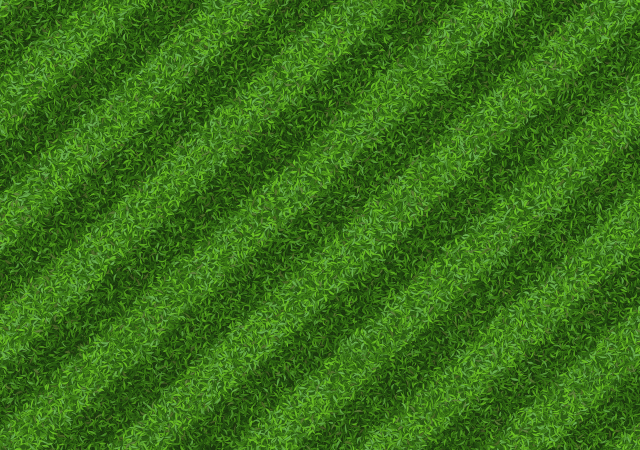
Reproduce this texture procedurally as a Shadertoy shader.

```glsl
// Mown lawn with diagonal light and dark stripes, covered in short curved blades.
// Blades are scattered cellular-style: one per jittered grid cell, in stacked layers.
// Each blade takes its tone from the stripe at its root, so stripe edges are ragged.

const float STRIPE_PERIOD = 0.2585;  // vertical spacing, in canvas heights
const float STRIPE_SLOPE = 0.92;
const float STRIPE_SHIFT = 0.2407;
const float CELL = 0.0118;           // grid cell that holds one blade
const int LAYERS = 4;

const vec3 SOIL = vec3(0.12, 0.24, 0.06);
const vec3 THATCH = vec3(0.36, 0.38, 0.20);
const vec3 DEEP_GREEN = vec3(0.12, 0.275, 0.06);
const vec3 MID_GREEN = vec3(0.235, 0.48, 0.08);
const vec3 BRIGHT_GREEN = vec3(0.42, 0.74, 0.14);
const vec3 COOL_GREEN = vec3(0.42, 0.69, 0.31);

vec4 hash4(vec2 p) {
    vec4 q = fract(p.xyxy * vec4(0.1031, 0.1030, 0.0973, 0.1099));
    q += dot(q, q.wzxy + 33.33);
    return fract((q.xxyz + q.yzzw) * q.zywx);
}

// Slow uneven growth from layered sines, roughly -1 to 1
float unevenness(vec2 p) {
    return 0.5 * sin(11.0 * p.x + 2.0 * sin(7.0 * p.y))
         + 0.3 * sin(23.0 * p.y - 9.0 * p.x + 1.3)
         + 0.2 * sin(41.0 * p.x + 37.0 * p.y);
}

// 1 in the middle of a light stripe, 0 in the middle of a dark one
float mowingStripe(vec2 p) {
    float across = 1.0 - p.y + STRIPE_SLOPE * p.x - STRIPE_SHIFT;
    across += 0.005 * unevenness(p * 1.7 + 4.0);
    float wave = cos(6.2832 * across / STRIPE_PERIOD);
    return smoothstep(-0.5, 0.4, wave);
}

// Green ramp from shaded to sunlit; coolness turns the highlights bluish
vec3 grassColor(float tone, float coolness) {
    tone = clamp(tone, 0.0, 1.0);
    vec3 highlight = mix(BRIGHT_GREEN, COOL_GREEN, coolness);
    vec3 lower = mix(DEEP_GREEN, MID_GREEN, min(2.0 * tone, 1.0));
    return mix(lower, highlight, max(2.0 * tone - 1.0, 0.0));
}

// Curved tapering blade: x = signed distance, y = position from root to tip
vec2 bladeShape(vec2 p, float angle, float halfLength, float halfWidth, float bend) {
    float c = cos(angle), s = sin(angle);
    vec2 q = vec2(c * p.x + s * p.y, c * p.y - s * p.x);
    float along = q.x / halfLength;
    q.y += bend * halfLength * (along * along - 0.4);
    float taper = halfWidth * (1.0 - along * along) * (1.15 - 0.35 * along);
    float dist = max(abs(q.y) - taper, abs(q.x) - halfLength);
    return vec2(dist, 0.5 + 0.5 * along);
}

// Paints one layer of blades over the colour below it
vec3 paintBlades(vec3 below, vec2 p, float layer, float blur) {
    vec3 color = below;
    vec2 grid = p / CELL + layer * vec2(0.37, 0.61);
    vec2 home = floor(grid);
    for (int j = -1; j <= 1; j++) {
        for (int i = -1; i <= 1; i++) {
            vec2 cell = home + vec2(i, j);
            vec4 place = hash4(cell + 71.0 * layer + 19.0);
            vec4 look = hash4(cell + 53.0 * layer + 307.0);
            vec2 offset = (grid - cell - place.xy) * CELL;
            vec2 root = p - offset;

            float angle = 6.2832 * place.z;
            float halfLength = CELL * mix(0.55, 0.95, place.w);
            float halfWidth = CELL * mix(0.11, 0.19, look.x);
            float bend = mix(-0.5, 0.5, look.y);
            vec2 blade = bladeShape(offset, angle, halfLength, halfWidth, bend);

            // Faint contact shadow, then the blade itself
            float shadow = 1.0 - smoothstep(0.0, 0.002, blade.x);
            color *= 1.0 - 0.14 * shadow;

            float tone = mix(0.42, 0.80, mowingStripe(root));
            tone += 0.80 * (look.z - 0.5) + 0.09 * (layer - 2.5);
            tone += 0.24 * (blade.y - 0.5) + 0.05 * unevenness(root);
            vec3 green = grassColor(tone, smoothstep(0.45, 0.75, look.w));
            float dryness = 0.6 * step(0.96, look.w);
            green = mix(green, THATCH, dryness);
            color = mix(color, green, 1.0 - smoothstep(-blur, blur, blade.x));
        }
    }
    return color;
}

void mainImage(out vec4 fragColor, in vec2 fragCoord) {
    vec2 p = fragCoord / iResolution.y;
    float blur = 0.7 / iResolution.y;

    // Ground with a stripe-dependent glow
    vec3 color = SOIL * mix(0.9, 1.5, mowingStripe(p));

    // Blades from the ground up
    for (int k = 0; k < LAYERS; k++) {
        color = paintBlades(color, p, float(k), blur);
    }
    fragColor = vec4(color, 1.0);
}
```
